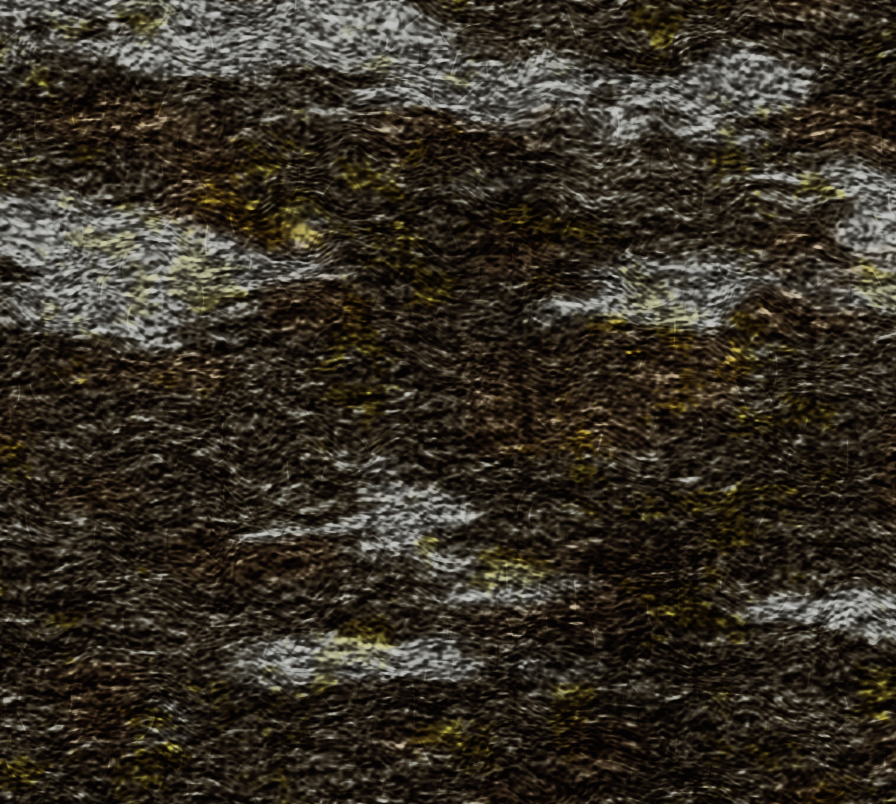
Give the GLSL for this texture, as a WebGL 2 fragment shader.

```glsl
#version 300 es
precision highp float;
// Weathered dark rock: crumpled brown ground with pale, flat-lying slabs,
// fine grain, thin fibres and traces of olive lichen. Layered value noise
// and scattered strokes add up to one tone, which a colour ramp then paints.
uniform vec2 u_resolution;
out vec4 fragColor;

#define SLAB_SCALE vec2(2.8, 8.5)
#define SLAB_GAIN 1.55
#define RELIEF_SCALE vec2(19.0, 37.0)
#define RELIEF_GAIN 1.2
#define GRAIN_SCALE vec2(170.0, 235.0)
#define GRAIN_GAIN 0.95
#define FLECK_GAIN 1.1
#define FIBRE_CELLS 34.0
#define FIBRE_WIDTH 0.0009
#define FIBRE_GAIN 0.75
#define SEAM_SPACING 0.185
#define TONE_OFFSET -0.36

float hash(vec2 p) {
    return fract(sin(dot(p, vec2(127.1, 311.7))) * 43758.5453);
}

// Value noise in -1..1
float noise(vec2 p) {
    vec2 i = floor(p), f = fract(p);
    f = f * f * (3.0 - 2.0 * f);
    float low = mix(hash(i), hash(i + vec2(1, 0)), f.x);
    float high = mix(hash(i + vec2(0, 1)), hash(i + vec2(1, 1)), f.x);
    return 2.0 * mix(low, high, f.y) - 1.0;
}

// Octaves turned against each other to hide the lattice
float fbm(vec2 p, float gain) {
    const mat2 turn = mat2(0.94, 0.34, -0.34, 0.94);
    float sum = 0.0, amp = 1.0;
    for (int i = 0; i < 4; i++) {
        sum += amp * noise(p);
        p = turn * p * 2.1 + 17.3;
        amp *= gain;
    }
    return sum;
}

float band(float y, float centre, float width) {
    float d = (y - centre) / width;
    return exp(-d * d);
}

// Pale slabs, gathered in a few sloping strata
float slabMask(vec2 p) {
    float y = p.y + 0.09 * (p.x - 0.55) + 0.02 * noise(p * 5.0);
    float strata = band(p.y, 0.92, 0.06) + 0.85 * band(y, 0.66, 0.06)
                 + 0.35 * band(y, 0.27, 0.04);
    float field = 0.5 * fbm(p * SLAB_SCALE + 4.7, 0.55);
    return smoothstep(0.1, 0.4, field + 0.3 * strata + 0.16 * (p.y - 0.5) - 0.12);
}

// Thin bent strokes, one per cell, mostly lying flat
float fibres(vec2 p, float seed, float pixel) {
    vec2 q = p * FIBRE_CELLS + seed, cell = floor(q);
    float cover = 0.0;
    for (int j = -1; j <= 1; j++)
    for (int i = -1; i <= 1; i++) {
        vec2 id = cell + vec2(i, j);
        vec2 d = q - id - vec2(hash(id + 3.1), hash(id + 7.9));
        float r = 2.0 * hash(id + 12.4) - 1.0;
        float angle = 1.7 * r * abs(r);
        float c = cos(angle), s = sin(angle);
        d = vec2(c * d.x + s * d.y, c * d.y - s * d.x);
        d.y += (hash(id + 21.7) - 0.5) * d.x * d.x;
        float halfLength = 0.2 + 0.55 * hash(id + 31.3);
        float dist = length(vec2(max(abs(d.x) - halfLength, 0.0), d.y)) / FIBRE_CELLS;
        float line = 1.0 - smoothstep(FIBRE_WIDTH - pixel, FIBRE_WIDTH + pixel, dist);
        cover = max(cover, line * hash(id + 44.6));
    }
    return cover;
}

// Colour ramp from black brown to pale grey
vec3 ramp(float t) {
    vec3 c = mix(vec3(0.015, 0.01, 0.008), vec3(0.07, 0.045, 0.03), smoothstep(-1.7, -0.7, t));
    c = mix(c, vec3(0.18, 0.15, 0.10), clamp((t + 0.75) / 0.85, 0.0, 1.0));
    c = mix(c, vec3(0.28, 0.25, 0.20), clamp((t - 0.1) / 0.62, 0.0, 1.0));
    c = mix(c, vec3(0.41, 0.40, 0.35), clamp((t - 0.72) / 0.53, 0.0, 1.0));
    c = mix(c, vec3(0.59, 0.59, 0.55), clamp((t - 1.25) / 0.55, 0.0, 1.0));
    return mix(c, vec3(0.76, 0.76, 0.73), clamp((t - 1.8) / 1.1, 0.0, 1.0));
}

void main() {
    vec2 p = gl_FragCoord.xy / u_resolution.y;
    float pixel = 1.0 / u_resolution.y;
    vec2 warped = p + 0.012 * vec2(noise(p * 16.0), noise(p * 16.0 + 51.0));

    // Crumpled relief lit from above
    vec2 q = warped * RELIEF_SCALE;
    float relief = fbm(q, 0.8) - fbm(q + vec2(-0.0015, 0.004) * RELIEF_SCALE, 0.8);

    // Sum of all layers
    float slab = slabMask(warped);
    float grain = noise(p * GRAIN_SCALE);
    float fleck = smoothstep(0.4, 0.8, noise(warped * vec2(42.0, 135.0) + 9.0));
    float strokes = fibres(p, 0.0, pixel) - 0.7 * fibres(p, 83.0, pixel);
    float seam = band(abs(fract(p.x / SEAM_SPACING + 0.06 * noise(p * 9.0)) - 0.5), 0.0, 0.04);
    float tone = TONE_OFFSET + SLAB_GAIN * slab + RELIEF_GAIN * relief
               + GRAIN_GAIN * grain + FLECK_GAIN * fleck + FIBRE_GAIN * strokes
               + 0.35 * fbm(p * vec2(5.0, 9.0) + 31.0, 0.6) + 0.3 * (p.y - 0.5)
               - 0.4 * seam * smoothstep(-0.3, 0.6, noise(p * vec2(6.0, 4.0)));

    // Grey slabs, olive lichen and rusty ground
    vec3 colour = ramp(tone);
    float grey = dot(colour, vec3(0.3, 0.59, 0.11));
    colour = mix(colour, grey * vec3(0.99, 1.0, 1.0), 0.6 * slab);
    float lichen = smoothstep(0.35, 1.1, fbm(p * vec2(11.0, 14.0) + 63.0, 0.75));
    colour *= mix(vec3(1.0), vec3(1.08, 1.04, 0.45), lichen * (1.0 - 0.7 * slab));
    float rust = smoothstep(0.1, 0.7, noise(p * vec2(8.0, 13.0) + 27.0));
    colour *= mix(vec3(1.0), vec3(1.07, 0.95, 0.82), rust * (1.0 - slab));
    fragColor = vec4(colour, 1.0);
}
```
